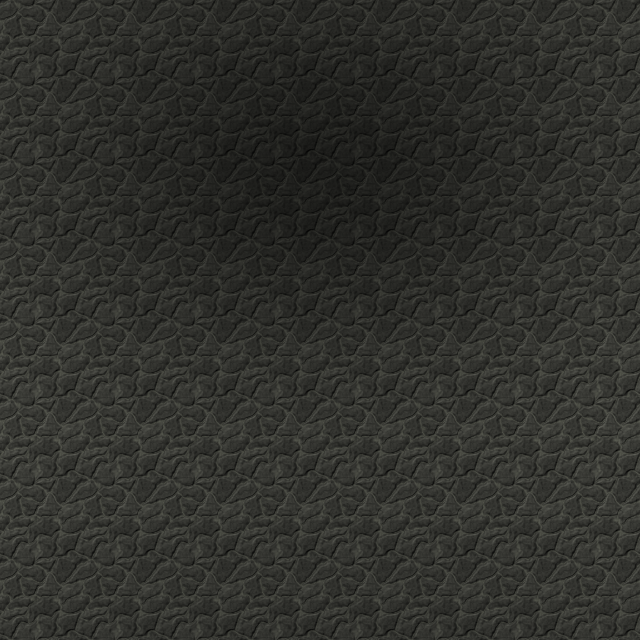
This texture is drawn by a WebGL 2 fragment shader. Its source:

```glsl
#version 300 es
precision highp float;
// Dark embossed leather: a seamless tile of irregular, slanted cells with thin
// pale seams, repeated over the canvas. Cells are a warped periodic Voronoi
// diagram lit from the upper left; a broad soft shadow varies the repeats.
uniform vec2 u_resolution;
out vec4 fragColor;

const float REPEATS = 8.0;            // tiles across and down
const float CELLS = 4.0;              // Voronoi cells per tile side
const vec2 GRAIN_DIR = vec2(0.83, 0.56);   // direction the cells lean
const vec2 STRETCH = vec2(0.74, 1.22);     // metric along and across the lean
const float JITTER = 1.0;
const float WARP = 0.26;
const float SEAM_HALF_WIDTH = 0.028;  // in cell units
const float CREASE_OFFSET = 0.10;
const float CREASE_WIDTH = 0.045;
const float BEVEL_WIDTH = 0.22;
const float LIGHT_STEP = 0.06;
const vec2 LIGHT_DIR = vec2(-0.6, 0.8);
const float RELIEF_GAIN = 0.70;
const float SEAM_GAIN = 0.30;
const float CREASE_GAIN = 0.16;
const float FOLD_GAIN = 0.17;
const float GRAIN_GAIN = 0.36;
const vec3 LEATHER = vec3(0.194, 0.196, 0.180);
const vec3 SEAM_TINT = vec3(1.0, 1.04, 0.90);
const vec2 SHADOW_CENTER = vec2(0.49, 0.73);
const vec2 SHADOW_SIZE = vec2(0.33, 0.25);
const float SHADOW_DEPTH = 0.40;

vec2 hash2(vec2 p) {
    vec3 q = fract(p.xyx * vec3(0.1031, 0.1030, 0.0973));
    q += dot(q, q.yzx + 33.33);
    return fract((q.xx + q.yz) * q.zy);
}

// Value noise that wraps after the given whole period.
float tileNoise(vec2 p, float period) {
    vec2 i = floor(p), f = fract(p);
    f = f * f * (3.0 - 2.0 * f);
    float a = hash2(mod(i, period) + 11.0).x;
    float b = hash2(mod(i + vec2(1, 0), period) + 11.0).x;
    float c = hash2(mod(i + vec2(0, 1), period) + 11.0).x;
    float d = hash2(mod(i + vec2(1, 1), period) + 11.0).x;
    return mix(mix(a, b, f.x), mix(c, d, f.x), f.y);
}

// Leaning metric: stretches the cells along GRAIN_DIR.
vec2 lean(vec2 v) {
    vec2 across = vec2(-GRAIN_DIR.y, GRAIN_DIR.x);
    return vec2(dot(v, GRAIN_DIR), dot(v, across)) * STRETCH;
}

vec2 siteOffset(vec2 cell) {
    return 0.5 + JITTER * (hash2(mod(cell, CELLS) + 17.0) - 0.5);
}

// x: distance to the nearest seam, y: random value of the cell.
vec2 leatherCell(vec2 p) {
    vec2 bend = vec2(tileNoise(p * 2.0, CELLS * 2.0),
                     tileNoise(p * 2.0 + 5.0, CELLS * 2.0)) - 0.5;
    vec2 ripple = vec2(tileNoise(p * 5.0, CELLS * 5.0),
                       tileNoise(p * 5.0 + 9.0, CELLS * 5.0)) - 0.5;
    p += WARP * (2.0 * bend + 0.5 * ripple);
    vec2 home = floor(p), nearestCell = home, nearest = vec2(9.0);
    for (int y = -2; y <= 2; y++)
    for (int x = -2; x <= 2; x++) {
        vec2 cell = home + vec2(x, y);
        vec2 r = lean(cell + siteOffset(cell) - p);
        if (dot(r, r) < dot(nearest, nearest)) { nearest = r; nearestCell = cell; }
    }
    float edge = 9.0;
    for (int y = -2; y <= 2; y++)
    for (int x = -2; x <= 2; x++) {
        if (x == 0 && y == 0) continue;
        vec2 cell = nearestCell + vec2(x, y);
        vec2 r = lean(cell + siteOffset(cell) - p);
        edge = min(edge, dot(0.5 * (nearest + r), normalize(r - nearest)));
    }
    return vec2(edge, hash2(mod(nearestCell, CELLS) + 29.0).y);
}

// Raised cell with a bevelled rim and shallow wrinkles.
float height(vec2 p, float edge) {
    float wrinkles = tileNoise(p * 4.0, CELLS * 4.0) * 0.40
                   + tileNoise(p * 9.0, CELLS * 9.0) * 0.30;
    return smoothstep(0.0, BEVEL_WIDTH, edge) + wrinkles;
}

// Broad uneven wear across the whole canvas.
float wear(vec2 uv) {
    vec2 d = (uv - SHADOW_CENTER) / SHADOW_SIZE;
    float lowerGlow = exp(-pow((uv.y - 0.33) / 0.26, 2.0));
    float sides = abs(uv.x - 0.5) * 2.0;
    return 0.98 + 0.12 * lowerGlow + 0.09 * sides * sides
         - SHADOW_DEPTH * exp(-dot(d, d));
}

void main() {
    vec2 uv = gl_FragCoord.xy / u_resolution;
    vec2 p = uv * REPEATS * CELLS;
    float pixel = REPEATS * CELLS / min(u_resolution.x, u_resolution.y);

    // Directional relief
    vec2 cell = leatherCell(p);
    vec2 lit = p + LIGHT_DIR * LIGHT_STEP;
    float rise = height(lit, leatherCell(lit).x) - height(p, cell.x);

    // Pale seam, dark crease along it and soft halo
    float seam = 1.0 - smoothstep(SEAM_HALF_WIDTH - 0.5 * pixel,
                                  SEAM_HALF_WIDTH + 0.5 * pixel, cell.x);
    float crease = exp(-pow((cell.x - CREASE_OFFSET) / CREASE_WIDTH, 2.0));
    float halo = exp(-cell.x * 5.0);

    // Thin folds inside cells, fine grain and per-cell tone
    float fold = abs(2.0 * tileNoise(p * 3.0 + 2.0, CELLS * 3.0) - 1.0);
    fold = 1.0 - smoothstep(0.0, 0.22, fold);
    float grain = tileNoise(p * 8.0, CELLS * 8.0) * 0.45
                + tileNoise(p * 16.0 + 7.0, CELLS * 16.0) * 0.55 - 0.5;
    float tone = 0.96 + 0.16 * (cell.y - 0.5) + 0.16 * halo - FOLD_GAIN * fold
               - CREASE_GAIN * crease + GRAIN_GAIN * grain - RELIEF_GAIN * rise;
    vec3 color = LEATHER * tone + LEATHER * SEAM_TINT * SEAM_GAIN * seam;
    fragColor = vec4(clamp(color * wear(uv), 0.0, 1.0), 1.0);
}
```
